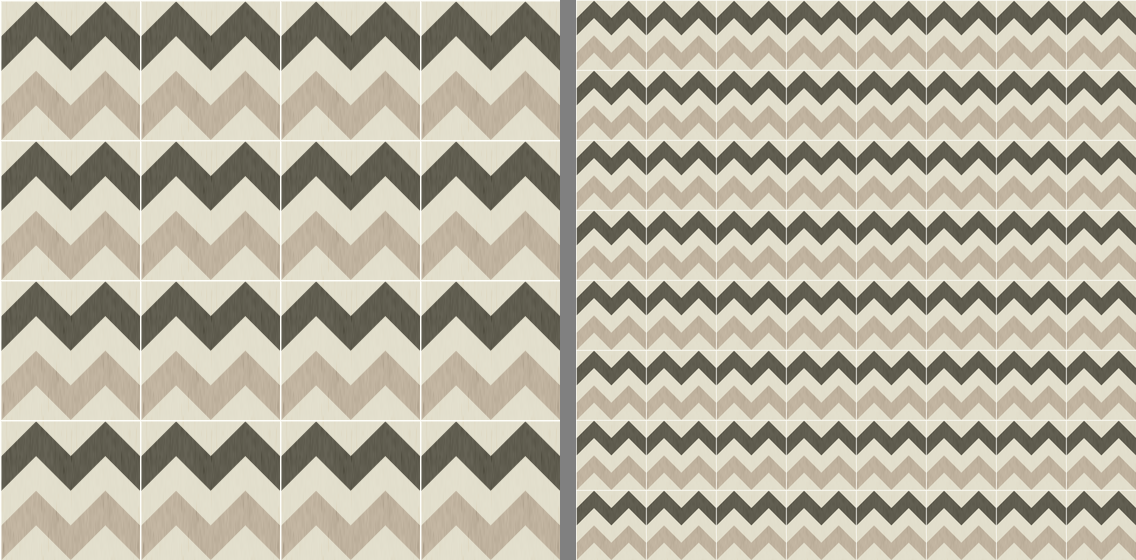
Left, the tile; right, the same tile 2 across and 2 down.
A three.js fragment shader for this pattern:

```glsl
// Four by four tiles of dark and taupe chevrons on cream, with vertical wood grain and white joints.
varying vec2 vUv;

const float TILES = 4.0;
const float JOINT = 1.0 / 96.0;   // joint width within one tile
const float BAND = 0.25;          // vertical thickness of a chevron

const vec3 CREAM = vec3(0.888, 0.874, 0.803);
const vec3 DARK = vec3(0.373, 0.362, 0.310);
const vec3 TAUPE = vec3(0.752, 0.700, 0.622);
const vec3 WHITE = vec3(0.995, 0.995, 0.98);

float hash(vec2 p) {
  vec3 q = fract(vec3(p.xyx) * 0.1031);
  q += dot(q, q.yzx + 33.33);
  return fract((q.x + q.y) * q.z);
}

// Value noise that wraps over the unit square
float wrapNoise(vec2 uv, vec2 cells, float seed) {
  vec2 p = uv * cells;
  vec2 i = floor(p);
  vec2 f = smoothstep(0.0, 1.0, p - i);
  vec2 a = mod(i, cells) + seed;
  vec2 b = mod(i + 1.0, cells) + seed;
  return mix(mix(hash(a), hash(vec2(b.x, a.y)), f.x),
             mix(hash(vec2(a.x, b.y)), hash(b), f.x), f.y);
}

// Height of the zigzag below the top of the tile, with two peaks across
float zigzag(float x) {
  return 0.5 * abs(fract(2.0 * x) - 0.5);
}

float coverage(float inside, float blur) {
  return clamp(inside / blur + 0.5, 0.0, 1.0);
}

float chevron(float depth, float top, float blur) {
  return coverage(0.5 * BAND - abs(depth - top - 0.5 * BAND), blur);
}

float joint(float x, float blur) {
  float offset = abs(fract(x - 0.5 * JOINT + 0.5) - 0.5);
  return coverage(0.5 * JOINT - offset, blur);
}

// Fine fibres over soft vertical patches, centred on zero
float woodGrain(vec2 uv) {
  float fibre = wrapNoise(uv, vec2(120.0, 20.0), 7.0) - 0.5;
  float patches = wrapNoise(uv, vec2(18.0, 4.0), 31.0) - 0.5;
  return 0.65 * fibre + 0.35 * patches;
}

// Sparse short scratches along the grain
float scratches(vec2 uv) {
  float streak = wrapNoise(uv, vec2(84.0, 11.0), 53.0);
  float region = wrapNoise(uv, vec2(9.0, 5.0), 71.0);
  return smoothstep(0.68, 0.98, streak) * smoothstep(0.25, 0.75, region);
}

void main() {
  // Tile coordinates run across and down
  vec2 grid = vec2(vUv.x, 1.0 - vUv.y) * TILES;
  vec2 blur = max(fwidth(grid), vec2(0.0001));
  vec2 tile = fract(grid);
  vec2 face = (tile - JOINT) / (1.0 - JOINT);

  // Chevrons
  float depth = face.y - zigzag(face.x);
  float slopeBlur = length(blur);
  float dark = chevron(depth, 0.0, slopeBlur);
  float taupe = chevron(depth, 2.0 * BAND, slopeBlur);
  vec3 color = mix(mix(CREAM, TAUPE, taupe), DARK, dark);

  // Grain, stronger on the painted bands
  float painted = max(dark, taupe);
  float scratch = scratches(tile);
  color += woodGrain(tile) * mix(0.018, 0.065, painted);
  color -= scratch * mix(vec3(0.012, 0.026, 0.042), vec3(0.075), painted);

  // White joints
  float line = max(joint(tile.x, blur.x), joint(tile.y, blur.y));
  gl_FragColor = vec4(mix(color, WHITE, line), 1.0);
}
```
